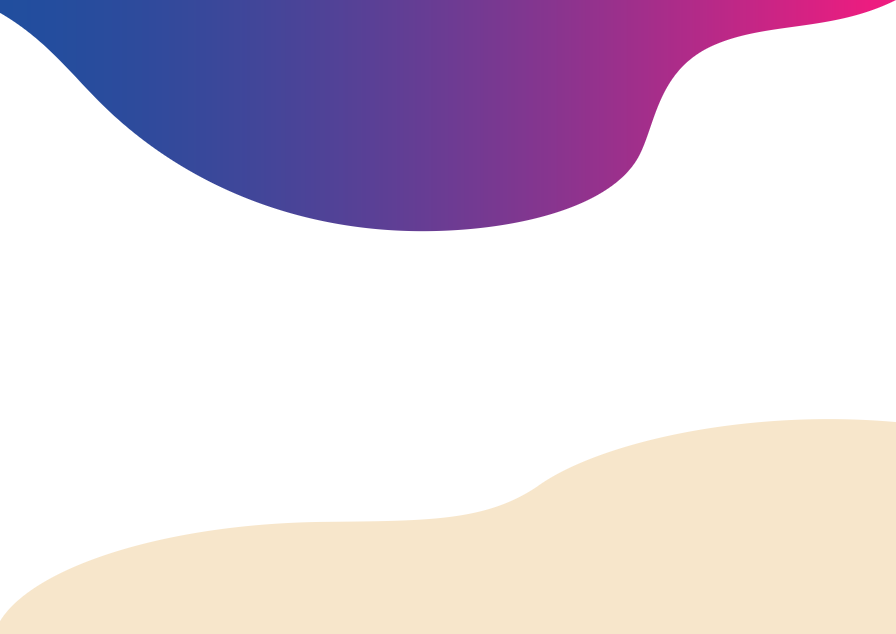
Write a WebGL 2 fragment shader that draws this background.

```glsl
#version 300 es
precision highp float;

uniform vec2 u_resolution;
out vec4 fragColor;

vec2 bezier(vec2 a, vec2 b, vec2 c, vec2 d, float t) {
    float s = 1.0 - t;
    return s * s * s * a + 3.0 * s * s * t * b + 3.0 * s * t * t * c + t * t * t * d;
}

// Height of a left-to-right Bezier curve at x, found by bisection
float curveHeight(float x, vec2 a, vec2 b, vec2 c, vec2 d) {
    float low = 0.0, high = 1.0;
    for (int i = 0; i < 20; i++) {
        float middle = 0.5 * (low + high);
        if (bezier(a, b, c, d, middle).x < x) low = middle;
        else high = middle;
    }
    return bezier(a, b, c, d, 0.5 * (low + high)).y;
}

// Lower rim of the hanging wave, measured down from the top
float upperRim(float x) {
    if (x < 0.85) return curveHeight(x, vec2(0.0, 0.11), vec2(0.38, 0.33), vec2(0.60, 0.62), vec2(0.85, 0.87));
    if (x < 3.62) return curveHeight(x, vec2(0.85, 0.87), vec2(1.58, 1.60), vec2(2.57, 1.98), vec2(3.62, 1.98));
    if (x < 5.49) return curveHeight(x, vec2(3.62, 1.98), vec2(4.40, 1.98), vec2(5.27, 1.78), vec2(5.49, 1.31));
    if (x < 6.09) return curveHeight(x, vec2(5.49, 1.31), vec2(5.62, 1.04), vec2(5.65, 0.61), vec2(6.09, 0.40));
    return curveHeight(x, vec2(6.09, 0.40), vec2(6.56, 0.18), vec2(7.12, 0.28), vec2(7.68, 0.0));
}

// Crest of the ground wave, measured down from the top
float lowerCrest(float x) {
    if (x < 2.75) return curveHeight(x, vec2(0.0, 5.32), vec2(0.28, 4.86), vec2(1.40, 4.49), vec2(2.75, 4.47));
    if (x < 4.60) return curveHeight(x, vec2(2.75, 4.47), vec2(3.65, 4.46), vec2(4.15, 4.47), vec2(4.60, 4.17));
    return curveHeight(x, vec2(4.60, 4.17), vec2(5.12, 3.79), vec2(6.40, 3.50), vec2(7.68, 3.615));
}

// Antialiased coverage, positive inside
float coverage(float signedDepth) {
    float pixelStep = length(vec2(dFdx(signedDepth), dFdy(signedDepth)));
    return clamp(0.5 + signedDepth / max(pixelStep, 1e-5), 0.0, 1.0);
}

void main() {
    // Canvas spans 7.68 by 5.43 units, with depth growing downward
    vec2 uv = gl_FragCoord.xy / u_resolution;
    vec2 p = vec2(uv.x, 1.0 - uv.y) * vec2(7.68, 5.43);

    // Blue to magenta, quickening toward the right
    float blend = min(1.04 * pow(uv.x, 1.5), 1.0);
    vec3 waveColor = mix(vec3(0.13, 0.305, 0.62), vec3(0.93, 0.11, 0.50), blend);
    vec3 sandColor = vec3(0.969, 0.902, 0.796);

    vec3 color = mix(vec3(1.0), sandColor, coverage(p.y - lowerCrest(p.x)));
    color = mix(color, waveColor, coverage(upperRim(p.x) - p.y));
    fragColor = vec4(color, 1.0);
}
```
